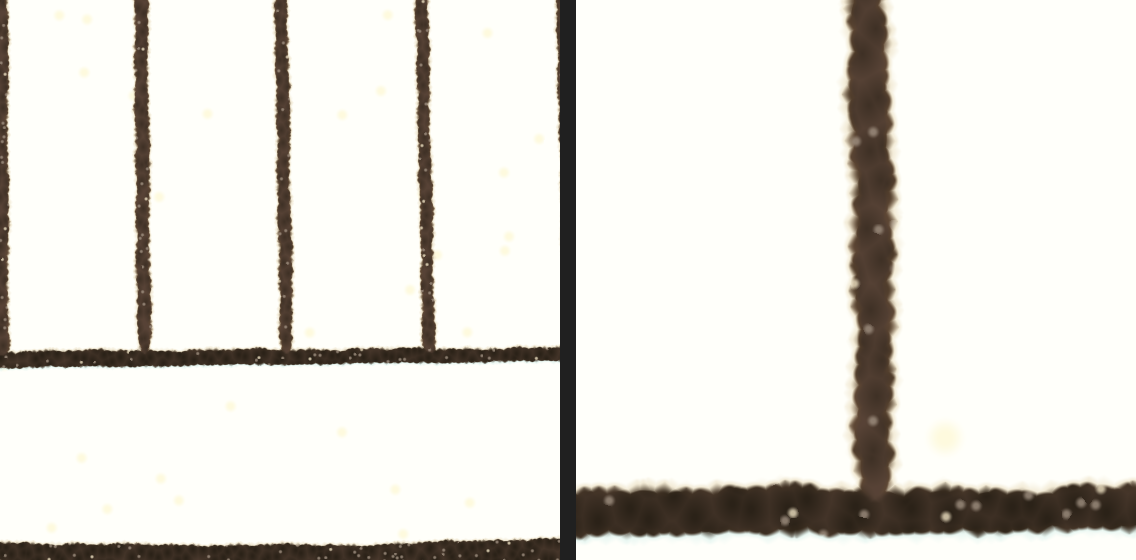
Left, the full canvas; right, a detail of the centre.
Reproduce this pattern procedurally as a WebGL 2 fragment shader.

```glsl
#version 300 es
precision highp float;

uniform vec2 u_resolution;
out vec4 fragColor;

// Layout, in canvas units
const int LINE_COUNT = 5;
const float TOP_START = 0.001;
const float TOP_PITCH = 0.2505;
const float FOOT_START = 0.003;
const float FOOT_PITCH = 0.2545;
const float LINE_HALF = 0.0125;
const float LINE_THINNING = 0.0005;
const float BAR_LEFT = 0.358;
const float BAR_RIGHT = 0.367;
const float BAR_HALF_LEFT = 0.0150;
const float BAR_HALF_RIGHT = 0.0118;
const float BASE_HEIGHT = 0.027;
const float BASE_RISE = 0.011;

// Print wear
const float WOBBLE = 0.0016;
const float RAGGED = 0.0045;
const float SOFTNESS = 0.0020;
const float FRINGE_WIDTH = 0.0055;
const float GRAIN_SCALE = 110.0;
const float SPECK_SCALE = 95.0;
const float SPECK_SHARE = 0.13;
const float STAIN_SCALE = 16.0;

const vec3 PAPER = vec3(1.00, 1.00, 0.98);
const vec3 DARK_INK = vec3(0.17, 0.135, 0.095);
const vec3 BROWN_INK = vec3(0.34, 0.26, 0.21);
const vec3 RUST = vec3(0.45, 0.33, 0.19);
const vec3 WORN_INK = vec3(0.62, 0.56, 0.50);
const vec3 CREAM = vec3(0.92, 0.87, 0.75);
const vec3 STAIN = vec3(0.99, 0.96, 0.76);
const vec3 COOL_FRINGE = vec3(0.86, 0.95, 0.93);

float hash(vec2 p) {
    vec3 q = fract(p.xyx * vec3(0.1031, 0.1030, 0.0973));
    q += dot(q, q.yzx + 33.33);
    return fract((q.x + q.y) * q.z);
}

// Cellular noise: distance to nearest seed, and that seed's random id
vec2 cells(vec2 p) {
    vec2 home = floor(p);
    vec2 best = vec2(9.0, 0.0);
    for (int y = -1; y <= 1; y++) {
        for (int x = -1; x <= 1; x++) {
            vec2 cell = home + vec2(x, y);
            vec2 seed = cell + vec2(hash(cell), hash(cell + 57.3));
            float d = distance(p, seed);
            if (d < best.x) best = vec2(d, hash(cell + 19.7));
        }
    }
    return best;
}

float wobble(float t, float seed) {
    return WOBBLE * (0.6 * sin(t * 23.0 + seed * 4.1)
        + 0.45 * sin(t * 67.0 + seed * 7.3)
        + 0.35 * sin(t * 151.0 + seed * 2.7));
}

// Signed distance to the slightly fanned uprights
float uprights(vec2 p, float barY) {
    float t = (p.y - barY) / (1.0 - barY);
    float nearest = 1.0;
    for (int i = 0; i < LINE_COUNT; i++) {
        float n = float(i);
        float center = mix(FOOT_START + FOOT_PITCH * n, TOP_START + TOP_PITCH * n, t);
        float halfWidth = LINE_HALF - LINE_THINNING * n + 0.7 * wobble(p.y, n + 9.0);
        float pinch = 0.4 * hash(vec2(n, 3.0));
        halfWidth *= 1.0 - pinch * (1.0 - smoothstep(0.012, 0.035, p.y - barY));
        nearest = min(nearest, abs(p.x - center - wobble(p.y, n)) - halfWidth);
    }
    return max(nearest, barY - p.y);
}

void main() {
    vec2 p = gl_FragCoord.xy / u_resolution;
    float soft = max(SOFTNESS, 0.75 / min(u_resolution.x, u_resolution.y));

    // Ragged shapes
    float grain = cells(p * GRAIN_SCALE).x;
    float barY = mix(BAR_LEFT, BAR_RIGHT, p.x) + wobble(p.x, 21.0);
    float barHalf = mix(BAR_HALF_LEFT, BAR_HALF_RIGHT, p.x) + 0.5 * wobble(p.x, 33.0);
    float bar = abs(p.y - barY) - barHalf;
    float baseTop = BASE_HEIGHT + BASE_RISE * smoothstep(0.6, 1.0, p.x)
        + 0.004 * (1.0 - smoothstep(0.0, 0.3, p.x));
    float base = p.y - baseTop - 1.3 * wobble(p.x, 42.0);
    float upright = uprights(p, barY);
    float level = min(bar, base);
    float d = min(upright, level) + RAGGED * (grain - 0.45);

    // Paper with faint stains and colour fringes
    vec2 stain = cells(p * STAIN_SCALE + 4.0);
    float stainMask = (1.0 - smoothstep(0.04, 0.22, stain.x)) * step(0.86, stain.y);
    vec3 color = mix(PAPER, STAIN, 0.5 * stainMask);
    float fringe = 1.0 - smoothstep(0.0, FRINGE_WIDTH, d);
    float underBar = step(p.y, barY) * step(bar, 0.02);
    color = mix(color, mix(CREAM, COOL_FRINGE, underBar), 0.75 * fringe);

    // Mottled ink: browner uprights, darker bars
    float mottle = cells(p * vec2(62.0, 48.0) + 31.0).x;
    float brownness = mix(0.25, 0.75, smoothstep(-0.004, 0.004, level - upright));
    vec3 ink = mix(DARK_INK, BROWN_INK, clamp(brownness + 0.7 * (mottle - 0.45), 0.0, 1.0));
    float rim = smoothstep(-0.005, 0.001, d);
    ink = mix(ink, RUST, 0.6 * rim * brownness);

    // Worn flecks
    vec2 fleck = cells(p * SPECK_SCALE + 70.0);
    float fleckMask = (1.0 - smoothstep(0.08, 0.42, fleck.x)) * step(1.0 - SPECK_SHARE, fleck.y);
    vec3 fleckColor = mix(WORN_INK, CREAM, step(0.98, fleck.y));
    ink = mix(ink, fleckColor, 0.8 * fleckMask);

    color = mix(color, ink, 1.0 - smoothstep(-soft, soft, d));
    fragColor = vec4(color, 1.0);
}
```
